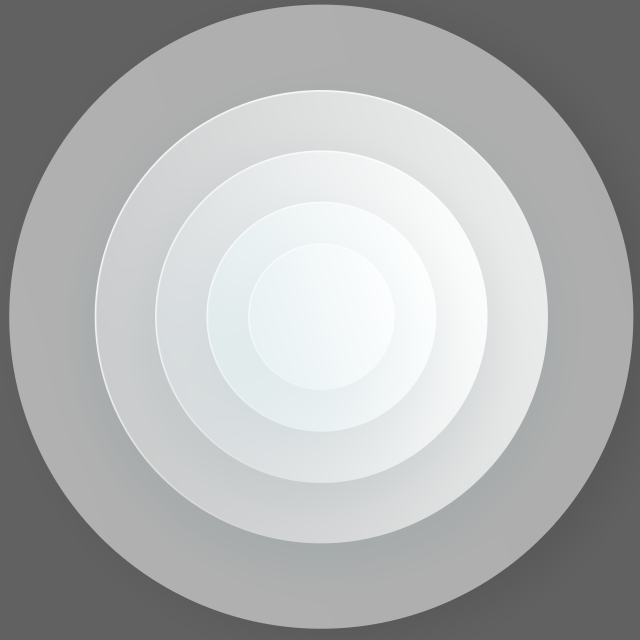
This background is drawn by a WebGL 1 fragment shader. Its source:

```glsl
precision highp float;
// Concentric pale discs, stacked with soft shadows and lit rims, on a grey ground.

#define CENTER vec2(0.502, 0.5052)
#define LIGHT_DIR vec2(0.95, 0.31)
#define RIM_DIR vec2(-0.71, 0.71)
#define RIM_WIDTH 0.0013
#define SHADOW_BLUR 0.075
#define GROUND vec3(0.38)
#define SHADOW_TINT vec3(0.54, 0.62, 0.64)

uniform vec2 u_resolution;

// Soft blurred disc used as a drop shadow.
float softDisc(vec2 p, float radius, float blur) {
  return 1.0 - smoothstep(-blur, blur, length(p) - radius);
}

// Lays one disc over the colour below: shadow, graded face, then rim.
vec3 addDisc(vec3 below, vec2 p, float radius, vec3 dark, vec3 light,
             float shadow, float rim) {
  float pixel = 1.0 / min(u_resolution.x, u_resolution.y);
  float dist = length(p) - radius;

  vec2 drop = vec2(-0.004, -0.026);
  float shade = softDisc(p - drop, radius, SHADOW_BLUR) * shadow;
  vec3 color = mix(below, SHADOW_TINT, shade);

  float grade = clamp(0.5 + 0.5 * dot(p, LIGHT_DIR) / radius, 0.0, 1.0);
  vec3 face = mix(dark, light, grade);

  float facing = dot(normalize(p + 1e-5), RIM_DIR);
  float edge = 1.0 - smoothstep(0.0, RIM_WIDTH + pixel, abs(dist + RIM_WIDTH));
  face = mix(face, vec3(1.0), edge * rim * smoothstep(-0.7, 0.8, facing));

  float cover = clamp(0.5 - dist / pixel, 0.0, 1.0);
  return mix(color, face, cover);
}

void main() {
  float side = min(u_resolution.x, u_resolution.y);
  vec2 p = (gl_FragCoord.xy - 0.5 * u_resolution) / side + 0.5 - CENTER;

  // Ground, faintly darker to the right of the largest disc.
  float groundShade = softDisc(p - vec2(0.03, -0.012), 0.4876, 0.06);
  vec3 color = GROUND - 0.035 * groundShade;

  // Discs from the largest to the smallest.
  color = addDisc(color, p, 0.4876, vec3(0.693), vec3(0.680), 0.0, 0.0);
  color = addDisc(color, p, 0.3542, vec3(0.790, 0.797, 0.800),
                  vec3(0.920, 0.922, 0.922), 0.36, 0.75);
  color = addDisc(color, p, 0.2598, vec3(0.840, 0.858, 0.865),
                  vec3(0.985, 0.988, 0.988), 0.22, 0.65);
  color = addDisc(color, p, 0.1797, vec3(0.885, 0.922, 0.927),
                  vec3(0.990, 0.997, 0.997), 0.13, 0.55);
  color = addDisc(color, p, 0.1146, vec3(0.910, 0.945, 0.953),
                  vec3(0.988, 0.994, 0.997), 0.08, 0.50);

  gl_FragColor = vec4(color, 1.0);
}
```
